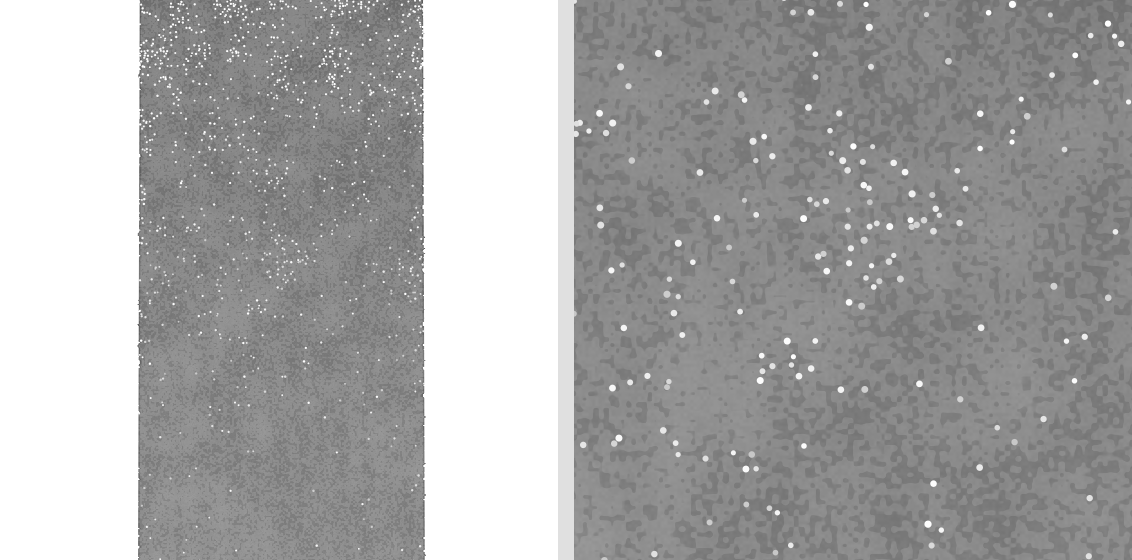
Left: the whole. Right: its middle third, enlarged.
Reproduce this texture procedurally as a WebGL 2 fragment shader.

```glsl
#version 300 es
precision highp float;

uniform vec2 u_resolution;
out vec4 fragColor;

// Strip outline, in canvas heights
const float LEFT_EDGE = 0.248;
const float RIGHT_EDGE = 0.757;
const float EDGE_FLARE = 0.003;
const float NOTCH_DEPTH = 0.0022;
const float NOTCH_FREQ = 250.0;
const float RIM_WIDTH = 0.0018;
const float RIM_SHADE = 0.09;

// Grey ground
const float GREY_BOTTOM = 0.572;
const float GREY_TOP = 0.517;
const float PATCH_SHADE = 0.07;
const float FLECK_SHADE = 0.062;
const float FLECK_LEVEL = 0.62;
const float FLECK_FREQ = 310.0;
const float DUST_FREQ = 512.0;
const float DUST_SHADE = 0.03;

// Pale specks
const float SPECK_FREQ = 215.0;
const float SPECK_RADIUS = 0.40;
const float SPECK_JITTER = 0.7;
const vec2 CLUMP_CENTRE = vec2(0.497, 0.552);
const float CLUMP_RADIUS = 0.035;

// Integer hash of a lattice cell, 0 to 1
float hash(vec2 cell, uint seed) {
    uvec2 q = uvec2(ivec2(floor(cell)) + 4096);
    uint h = q.x * 1597334673u ^ q.y * 3812015801u ^ seed * 2654435769u;
    h = (h ^ (h >> 16)) * 2146121005u;
    h = (h ^ (h >> 15)) * 2221713035u;
    h ^= h >> 16;
    return float(h >> 8) / 16777216.0;
}

float valueNoise(vec2 p, uint seed) {
    vec2 cell = floor(p);
    vec2 f = p - cell;
    f = f * f * (3.0 - 2.0 * f);
    float low = mix(hash(cell, seed), hash(cell + vec2(1, 0), seed), f.x);
    float high = mix(hash(cell + vec2(0, 1), seed), hash(cell + vec2(1, 1), seed), f.x);
    return mix(low, high, f.y);
}

// Inward distance to one ragged side
float sideDistance(float inward, float y, uint seed) {
    float n = valueNoise(vec2(y * NOTCH_FREQ, 0.5), seed);
    float notch = 1.0 - smoothstep(0.18, 0.28, n);
    float bump = smoothstep(0.78, 0.88, n);
    return inward + EDGE_FLARE * (0.5 - y) + NOTCH_DEPTH * (bump - notch);
}

// Cloudy patches with faint upright streaks, centred on 0
float patchiness(vec2 p) {
    float cloud = 0.45 * valueNoise(p * 17.0, 1u) + 0.35 * valueNoise(p * 44.0, 2u);
    return cloud + 0.2 * valueNoise(p * vec2(75.0, 5.0), 3u) - 0.5;
}

float groundGrey(vec2 p) {
    float blotch = patchiness(p);
    float fleck = valueNoise(p * FLECK_FREQ, 4u) + 0.55 * blotch;
    float grey = mix(GREY_BOTTOM, GREY_TOP, smoothstep(0.0, 1.05, p.y));
    grey -= PATCH_SHADE * blotch;
    grey -= FLECK_SHADE * smoothstep(FLECK_LEVEL - 0.09, FLECK_LEVEL + 0.09, fleck);
    return grey + DUST_SHADE * (valueNoise(p * DUST_FREQ, 5u) - 0.5);
}

// Chance of a speck: dense at the top, in clusters and along the sides
float speckChance(vec2 p) {
    float chance = 0.006 + 0.024 * smoothstep(0.15, 0.55, p.y)
                 + 0.10 * smoothstep(0.72, 1.02, p.y);
    float cluster = 0.6 * valueNoise(p * 20.0, 6u) + 0.4 * valueNoise(p * vec2(55.0, 28.0), 7u);
    chance *= mix(0.25, 2.4, smoothstep(0.3, 0.75, cluster));
    float side = min(p.x - LEFT_EDGE, 1.6 * (RIGHT_EDGE - p.x));
    chance *= 1.0 + 1.3 * exp(-max(side, 0.0) / 0.022);
    vec2 clump = (p - CLUMP_CENTRE) / CLUMP_RADIUS;
    return chance + 0.13 * exp(-dot(clump, clump));
}

// Returns speck coverage and tone
vec2 specks(vec2 p, float pixel) {
    vec2 grid = p * SPECK_FREQ;
    vec2 best = vec2(0.0, 1.0);
    for (int j = -1; j <= 1; j++) {
        for (int i = -1; i <= 1; i++) {
            vec2 cell = floor(grid) + vec2(i, j);
            vec2 centre = cell + 0.5;
            if (hash(cell, 8u) > speckChance(centre / SPECK_FREQ)) continue;
            centre += SPECK_JITTER * (vec2(hash(cell, 9u), hash(cell, 10u)) - 0.5);
            float radius = SPECK_RADIUS * mix(0.8, 1.15, hash(cell, 11u));
            float gap = (radius - length(grid - centre)) / (pixel * SPECK_FREQ);
            float cover = clamp(gap + 0.5, 0.0, 1.0);
            float tone = mix(0.78, 1.0, hash(cell, 12u)) + 0.14 * smoothstep(0.5, 0.95, p.y);
            if (cover > best.x) best = vec2(cover, min(tone, 1.0));
        }
    }
    return best;
}

void main() {
    float pixel = 1.0 / u_resolution.y;
    vec2 p = gl_FragCoord.xy * pixel;

    float inside = min(sideDistance(p.x - LEFT_EDGE, p.y, 13u),
                       sideDistance(RIGHT_EDGE - p.x, p.y, 14u));
    float grey = groundGrey(p);
    grey -= RIM_SHADE * (1.0 - smoothstep(RIM_WIDTH, RIM_WIDTH + pixel, inside));

    vec2 speck = specks(p, pixel);
    grey = mix(grey, speck.y, speck.x);
    grey = mix(1.0, grey, clamp(inside / pixel + 0.5, 0.0, 1.0));
    fragColor = vec4(vec3(grey), 1.0);
}
```
